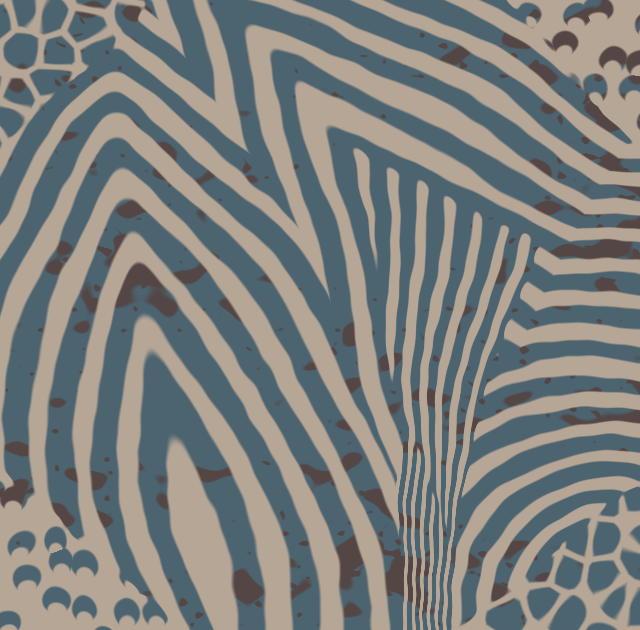
Give the GLSL for this pattern, as a WebGL 1 fragment shader.

```glsl
precision highp float;
// Animal-hide print: nested chevrons, a fan and arches of stripes, with spotted
// corners. Each region is a scalar field whose bands become stripes; fields are
// joined with min and max, then cut into ink and weathered with brown stains.

uniform vec2 u_resolution;

const vec3 SAND = vec3(0.715, 0.652, 0.585);
const vec3 SLATE = vec3(0.298, 0.388, 0.438);
const vec3 STAIN = vec3(0.325, 0.275, 0.268);
const float TAU = 6.28318;
const float STRIPE_PERIOD = 0.06;
const float SPOT_DENSITY = 17.0;
const float INK_SOFTNESS = 0.24;

vec2 hash2(vec2 cell) {
  vec3 q = fract(cell.xyx * vec3(0.1031, 0.1030, 0.0973));
  q += dot(q, q.yzx + 33.33);
  return fract((q.xx + q.yz) * q.zy);
}

// Slope of a random gradient at one lattice corner
float cornerSlope(vec2 lattice, vec2 corner, vec2 f) {
  return dot(hash2(lattice + corner) * 2.0 - 1.0, f - corner);
}

// Gradient noise, roughly -0.7 to 0.7
float noise(vec2 p) {
  vec2 i = floor(p), f = fract(p);
  vec2 u = f * f * f * (f * (f * 6.0 - 15.0) + 10.0);
  vec2 e = vec2(0.0, 1.0);
  float low = mix(cornerSlope(i, e.xx, f), cornerSlope(i, e.yx, f), u.x);
  float high = mix(cornerSlope(i, e.xy, f), cornerSlope(i, e.yy, f), u.x);
  return mix(low, high, u.y);
}

float square(float x) { return x * x; }

float smoothMax(float a, float b, float k) {
  float h = max(k - abs(a - b), 0.0) / k;
  return max(a, b) + 0.25 * h * h * k;
}

// Left chevron: two curved arms falling away from a steep ridge
float leftChevron(vec2 p) {
  float outer = 0.8 - 0.84 * p.x + 0.7 * square(p.y - 0.32);
  float inner = 0.3 + p.x * (0.48 + 0.3 * p.x) + 0.4 * p.y
              + 0.45 * square(p.y - 0.35);
  return smoothMax(outer, inner, 0.03);
}

// Central chevron: one steep arm, one long arm sweeping to the right
float centreChevron(vec2 p) {
  float steep = 1.494 - 0.96 * p.x - 0.26 * p.y;
  float sweep = 0.335 * p.x * p.x + 0.87 * p.y;
  return smoothMax(steep, sweep, 0.02);
}

// Arches around the lower right corner, kept off the left side
float arches(vec2 p) {
  return 0.1 + 1.25 * length(p - vec2(0.95, 0.05)) + 3.0 * max(0.72 - p.x, 0.0);
}

// Bent rays that spread upwards from a low point
float fan(vec2 p) {
  vec2 d = p - vec2(0.69, 0.127);
  return (d.x - 0.15 * d.y * d.y) / (max(d.y, 0.0) + 0.12);
}

// Turns a field into bands: positive is ink
float bands(float field, float widen) {
  return cos(TAU * field / STRIPE_PERIOD) + widen;
}

// Scattered spots: x = tightly set rounded cells, y = notched crescents
vec2 spots(vec2 p) {
  vec2 base = floor(p), nearest = vec2(0.0);
  float first = 9.0, second = 9.0;
  for (int j = -1; j <= 1; j++) {
    for (int i = -1; i <= 1; i++) {
      vec2 cell = base + vec2(float(i), float(j));
      vec2 v = p - cell - 0.5 - 0.6 * (hash2(cell) - 0.5);
      float d = length(v);
      second = min(second, max(first, d));
      if (d < first) { first = d; nearest = v; }
    }
  }
  float pebble = min(3.0 * (second - first - 0.17), 5.0 * (0.56 - first));
  float notch = length(nearest + vec2(0.0, 0.3)) - 0.24;
  return vec2(pebble, 6.0 * min(0.36 - first, notch));
}

// Positive inside the triangle cut off at a corner
float cornerArea(vec2 p, vec2 corner, vec2 slope, float reach) {
  return reach - dot(abs(p - corner), slope);
}

float blendEdge(float d) { return smoothstep(-0.012, 0.012, d); }

void main() {
  vec2 p = gl_FragCoord.xy / u_resolution.y;
  float right = u_resolution.x / u_resolution.y;

  // Hand-drawn wobble, broad and fine
  vec2 q = p + 0.03 * vec2(noise(p * 4.0 + 3.0), noise(p * 4.0 + 41.0))
             + 0.006 * vec2(noise(p * 22.0 + 7.0), noise(p * 22.0 + 63.0));

  // Stripes
  float widen = 0.14 + 1.1 * noise(q * 5.5 + 17.0);
  float centre = centreChevron(q);
  float flow = min(min(leftChevron(q), centre), arches(q));
  float ray = fan(q);
  float insideFan = min(min(0.775 - centre, 0.2 - ray), q.y - 0.127);
  float ink = mix(bands(flow, widen), bands(0.9 * ray, widen), blendEdge(insideFan));

  // Spotted corners
  vec2 spot = spots(q * SPOT_DENSITY);
  float pebbleArea = max(cornerArea(q, vec2(0.0, 1.0), vec2(1.05, 1.0), 0.25),
                         cornerArea(q, vec2(right, 0.0), vec2(1.0, 1.3), 0.3));
  float crescentArea = max(cornerArea(q, vec2(0.0), vec2(0.85, 1.0), 0.25),
                           cornerArea(q, vec2(right, 1.0), vec2(1.0, 0.9), 0.21));
  ink = mix(ink, spot.x, blendEdge(pebbleArea));
  ink = mix(ink, spot.y, blendEdge(crescentArea));
  float inked = smoothstep(-INK_SOFTNESS, INK_SOFTNESS, ink);

  // Brown stains and specks in loose horizontal bands, denser to the right
  float cluster = noise(p * vec2(2.5, 7.0) + 29.0) + 0.2 * (p.x - 0.5);
  float blotch = noise(p * vec2(17.0, 26.0) + 5.0) + 0.9 * cluster;
  float speck = noise(p * vec2(50.0, 62.0) + 11.0) + 0.5 * cluster;
  float stain = max(smoothstep(0.29, 0.37, blotch), smoothstep(0.36, 0.46, speck));
  gl_FragColor = vec4(mix(SAND, mix(SLATE, STAIN, stain), inked), 1.0);
}
```
